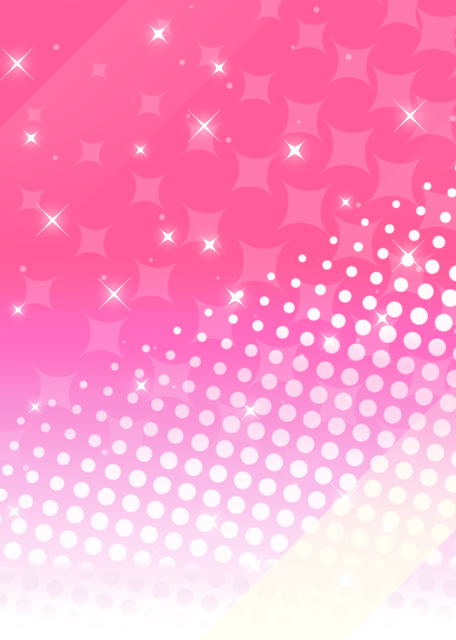
This background is drawn by a Shadertoy shader. Its source:

```glsl
// Pink starry backdrop: fading beams, a fan of soft stars, halftone dots and glints.
#define PINK vec3(1.0, 0.365, 0.6)
#define CREAM vec3(1.0, 0.995, 0.93)
#define DOT_PITCH 0.0399
#define DOT_ORIGIN vec2(0.0326, 0.3424)
#define DOT_TILT -0.2618
#define STAR_SIZE 0.053
#define STAR_ALPHA 0.19
#define GLINT_CELL 0.142
#define GLINT_SIZE 0.016
#define SPECK_CELL 0.105
#define BEAM_ALPHA 0.1

float hash(vec2 cell) {
    vec3 h = fract(vec3(cell.xyx) * vec3(0.1031, 0.1030, 0.0973));
    h += dot(h, h.yzx + 33.33);
    return fract((h.x + h.y) * h.z);
}

vec2 hash2(vec2 cell) {
    return vec2(hash(cell + 17.3), hash(cell + 51.7));
}

// Matrix that turns a point clockwise by a
mat2 turn(float a) {
    return mat2(cos(a), -sin(a), sin(a), cos(a));
}

// Coverage of a shape whose distance is negative inside
float cover(float d) {
    float aa = 1.0 / iResolution.y;
    return 1.0 - smoothstep(-aa, aa, d);
}

// Falls from one at the lower height to zero at the upper one
float below(float low, float high, float y) {
    return 1.0 - smoothstep(low, high, y);
}

vec3 sky(float y) {
    vec3 c = mix(PINK, vec3(1.0, 0.42, 0.75), below(0.47, 0.61, y));
    c = mix(c, vec3(0.98, 0.57, 0.84), below(0.35, 0.48, y));
    c = mix(c, vec3(0.98, 0.72, 0.91), below(0.24, 0.37, y));
    c = mix(c, vec3(0.99, 0.87, 0.96), below(0.13, 0.27, y));
    return mix(c, vec3(1.0), below(0.03, 0.15, y));
}

// Concave star: the gap left between four touching circles
float softStar(vec2 p, float r) {
    p = abs(p);
    return max(r - length(p - r), max(p.x, p.y) - r);
}

// A warped lattice, spreading out towards the lower right
float starFan(vec2 p) {
    float a = 0.0;
    for (int j = -3; j <= 4; j++)
    for (int i = -5; i <= 5; i++) {
        vec2 g = vec2(i, j);
        vec2 c = vec2(0.318, 0.645) + g.x * vec2(0.0775, 0.0853)
               + g.y * vec2(0.088, -0.0586) + g.x * g.y * vec2(-0.0078, 0.0052);
        float r = STAR_SIZE * clamp(1.0 + 0.2 * g.y, 0.35, 1.15);
        a = max(a, cover(softStar(turn(0.7) * (p - c), r)));
    }
    return a;
}

// Halftone dots that grow row by row below a slanted front
float halftone(vec2 p) {
    vec2 q = turn(DOT_TILT) * (p - DOT_ORIGIN) / DOT_PITCH;
    vec2 id = round(q);
    float row = id.x - id.y;
    float r = min(0.15 + 0.032 * row, 0.345);
    return cover((length(q - id) - r) * DOT_PITCH) * step(-0.5, row);
}

float specks(vec2 p) {
    vec2 id = floor(p / SPECK_CELL);
    vec2 c = (id + 0.15 + 0.7 * hash2(id)) * SPECK_CELL;
    float r = mix(0.002, 0.005, hash(id + 5.0));
    return cover(length(p - c) - r) * step(0.45, hash(id + 9.0));
}

// Two tapered crossing blades
float blades(vec2 p, float r, float width) {
    p = abs(p);
    vec2 taper = max(1.0 - p / r, 0.0);
    vec2 d = p.yx - width * taper * taper;
    return min(max(d.x, p.x - r), max(d.y, p.y - r));
}

float glints(vec2 p) {
    float a = 0.0;
    vec2 home = floor(p / GLINT_CELL);
    for (int j = -1; j <= 1; j++)
    for (int i = -1; i <= 1; i++) {
        vec2 id = home + vec2(i, j);
        if (hash(id + 3.0) < 0.12) continue;
        vec2 v = p - (id + 0.15 + 0.7 * hash2(id)) * GLINT_CELL;
        float thin = step(0.75, hash(id + 29.0));
        float r = GLINT_SIZE * mix(0.8 + 0.7 * hash(id + 41.0), 2.2, thin);
        float shape = cover(blades(turn(0.785) * v, r, r * mix(0.27, 0.085, thin)));
        float glow = 0.4 * exp(-dot(v, v) / (r * r) * mix(1.8, 4.0, thin));
        a = max(a, max(shape, glow));
    }
    return a;
}

void mainImage(out vec4 fragColor, in vec2 fragCoord) {
    vec2 p = fragCoord / iResolution.y;
    float y = p.y, diagonal = p.x + 1.0 - y;
    vec3 col = sky(y);
    // Upper beams
    float beam = cover(0.2 - diagonal) * cover(diagonal - 0.45) * (1.6 - 2.6 * diagonal);
    beam += 0.4 * cover(0.885 - diagonal) * below(0.9, 1.2, diagonal);
    col = mix(col, vec3(1.0), BEAM_ALPHA * beam * smoothstep(0.58, 0.85, y));
    // Soft stars, then dots
    col = mix(col, vec3(1.0, 0.92, 0.98), STAR_ALPHA * starFan(p) * smoothstep(0.2, 0.4, y));
    float dotAlpha = mix(0.62, 0.96, smoothstep(0.42, 0.5, y));
    dotAlpha = mix(dotAlpha, 0.9, below(0.24, 0.36, y)) * smoothstep(0.01, 0.1, y);
    vec3 dotColor = mix(vec3(0.98, 0.9, 0.96), vec3(1.0), smoothstep(0.1, 0.13, y));
    col = mix(col, dotColor, dotAlpha * halftone(p));
    // Lower cream beam
    float creamBeam = cover(1.31 - diagonal) * cover(diagonal - 1.54);
    col = mix(col, CREAM, creamBeam * mix(0.2, 0.75, below(0.1, 0.4, y)));
    // Specks and glints
    col = mix(col, vec3(1.0), 0.4 * specks(p));
    fragColor = vec4(mix(col, vec3(1.0), glints(p)), 1.0);
}
```
